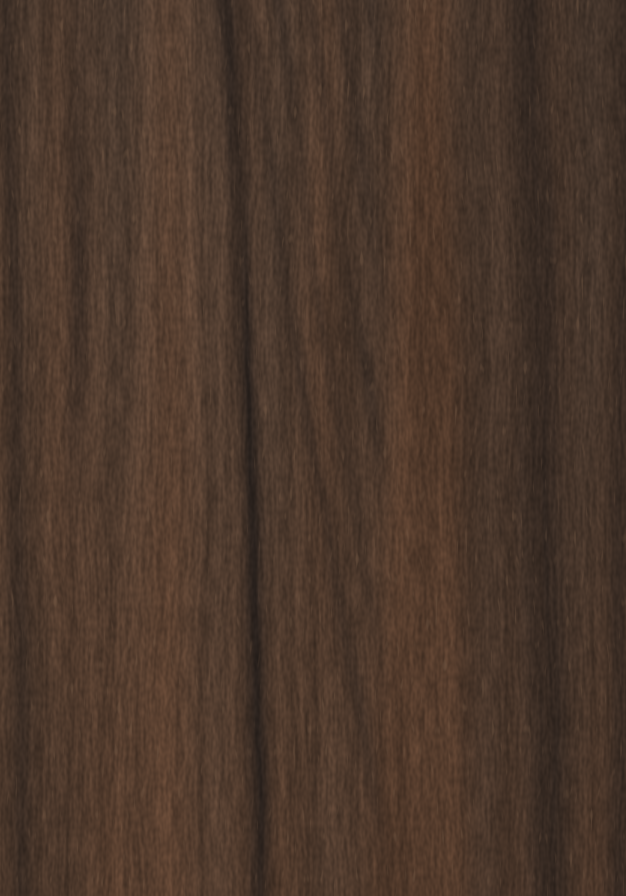
A WebGL 1 fragment shader for this texture:

```glsl
precision highp float;

uniform vec2 u_resolution;

// Colours
const vec3 GREY_BROWN = vec3(0.300, 0.238, 0.196);
const vec3 WARM_BROWN = vec3(0.306, 0.216, 0.160);
const vec3 VEIN_DARK = vec3(0.140, 0.115, 0.103);
const vec3 PORE_LIGHT = vec3(0.450, 0.345, 0.265);

// Figure: frequencies across and along the grain, in canvas heights
const vec2 BROAD_FREQ = vec2(17.0, 0.9);
const vec2 BAND_FREQ = vec2(48.0, 1.5);
const vec2 LINE_FREQ = vec2(120.0, 3.5);
const vec2 FIBRE_FREQ = vec2(250.0, 28.0);
const vec2 GRIT_FREQ = vec2(300.0, 130.0);
const vec2 PORE_FREQ = vec2(210.0, 42.0);

// Strengths
const float BROAD_GAIN = 0.17;
const float BAND_GAIN = 0.20;
const float LINE_GAIN = 0.15;
const float FIBRE_GAIN = 0.23;
const float GRIT_GAIN = 0.17;
const float PORE_GAIN = 0.45;
const float WAVER = 0.016;

// Slanting veins
const int SLANT_COUNT = 5;
const float SLANT_START = 0.270;
const float SLANT_STEP = 0.036;
const float SLANT_LEAN = 0.17;
const float SLANT_WIDTH = 0.008;
const float SLANT_LIMIT = 0.445;

float hash(vec2 p) {
    vec3 q = fract(vec3(p.xyx) * 0.1031);
    q += dot(q, q.yzx + 33.33);
    return fract((q.x + q.y) * q.z);
}

float cornerSlope(vec2 cell, vec2 offset) {
    float angle = 6.28318 * hash(cell);
    return dot(vec2(cos(angle), sin(angle)), offset);
}

float gradientNoise(vec2 p) {
    vec2 i = floor(p);
    vec2 f = p - i;
    vec2 u = f * f * f * (f * (f * 6.0 - 15.0) + 10.0);
    vec2 e = vec2(1.0, 0.0);
    float low = mix(cornerSlope(i, f), cornerSlope(i + e.xy, f - e.xy), u.x);
    float high = mix(cornerSlope(i + e.yx, f - e.yx), cornerSlope(i + e.xx, f - e.xx), u.x);
    return mix(low, high, u.y);
}

// Soft bell profile across the grain
float streak(float x, float centre, float width) {
    float d = (x - centre) / width;
    return exp(-d * d);
}

// Thin veins that slant down to the warm strip
float slantVeins(vec2 p) {
    float sum = 0.0;
    for (int i = 0; i < SLANT_COUNT; i++) {
        float k = float(i);
        float centre = SLANT_START + SLANT_STEP * k + SLANT_LEAN * (1.0 - p.y);
        float fade = 0.65 + 0.9 * gradientNoise(vec2(k * 7.3 + 0.4, p.y * 3.0));
        sum += fade * streak(p.x, centre, SLANT_WIDTH * (0.8 + 0.5 * hash(vec2(k, 9.0))));
    }
    return sum * (1.0 - smoothstep(SLANT_LIMIT - 0.03, SLANT_LIMIT, p.x));
}

// Dark heartwood: main vein, edge veins and the shaded right side
float darkVeins(vec2 p) {
    float mainVein = streak(p.x, 0.288 - 0.035 * p.y * p.y, 0.012);
    float leftVein = streak(p.x, 0.026 - 0.018 * p.y, 0.010);
    float shortVein = streak(p.x, 0.085, 0.014) * streak(p.y, 0.70, 0.24);
    float rightVein = streak(p.x, 0.612 - 0.02 * p.y, 0.022);
    float edgeVein = streak(p.x, 0.695, 0.014);
    float shade = smoothstep(0.49, 0.54, p.x);
    float veins = 0.68 * mainVein + 0.42 * leftVein + 0.42 * shortVein
        + 0.48 * rightVein + 0.38 * edgeVein + 0.13 * shade;
    return veins + 0.40 * slantVeins(p);
}

void main() {
    vec2 p = gl_FragCoord.xy / u_resolution.y;

    // Gentle wander of the grain lines
    vec2 grain = p;
    grain.x += WAVER * gradientNoise(vec2(p.x * 5.0, p.y * 2.3) + 4.7);
    grain.x += 0.2 * WAVER * gradientNoise(vec2(p.x * 18.0, p.y * 8.0));

    // Long figure
    float broad = gradientNoise(grain * BROAD_FREQ + 11.3);
    float band = gradientNoise(grain * BAND_FREQ + 27.6);
    float line = gradientNoise(grain * LINE_FREQ + 53.1);
    float tone = 1.0 + BROAD_GAIN * broad + BAND_GAIN * band + LINE_GAIN * line;
    tone += 0.08 * streak(p.x, 0.21, 0.08);

    // Warm strip and warmer lower part
    float strip = streak(grain.x, 0.475, 0.032);
    float warmth = 0.58 + 0.5 * strip - 0.3 * (p.y - 0.5) + 0.5 * broad;
    vec3 colour = mix(GREY_BROWN, WARM_BROWN, clamp(warmth, 0.0, 1.0));
    colour *= tone + 0.05 * strip;

    // Veins, broken up by the finer lines
    float vein = darkVeins(grain) * (1.0 + 0.6 * band + 0.5 * line);
    colour = mix(colour, VEIN_DARK, clamp(vein, 0.0, 0.88));

    // Fibres, surface grit and short pale pores
    float fibre = gradientNoise(grain * FIBRE_FREQ);
    float grit = gradientNoise(p * GRIT_FREQ + 71.9);
    colour *= 1.0 + FIBRE_GAIN * fibre + GRIT_GAIN * grit;
    float pore = smoothstep(0.32, 0.62, gradientNoise(grain * PORE_FREQ + 91.7));
    colour = mix(colour, PORE_LIGHT, PORE_GAIN * pore * (1.0 - 0.6 * clamp(vein, 0.0, 1.0)));

    gl_FragColor = vec4(colour, 1.0);
}
```
